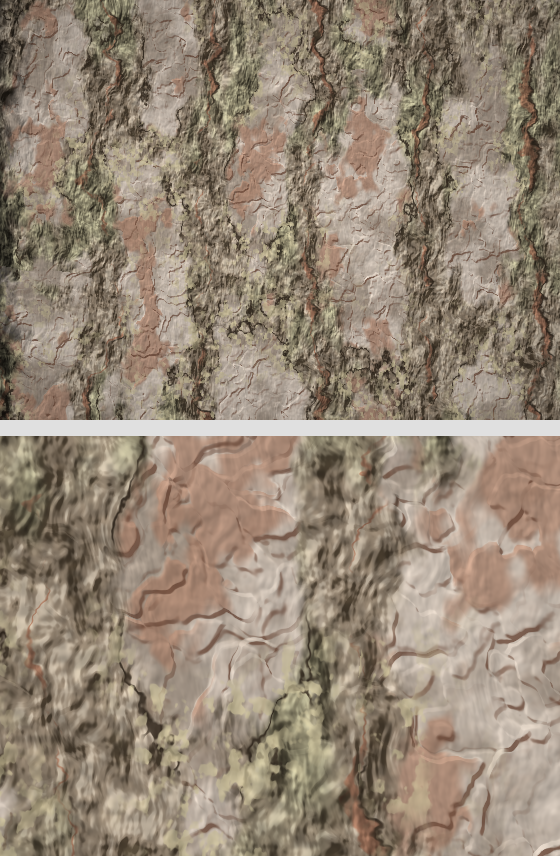
Top: the whole. Bottom: its middle third, enlarged.
Reproduce this texture procedurally as a WebGL 2 fragment shader.

```glsl
#version 300 es
precision highp float;
// Old pine bark: pale flaking plates between rough, faintly mossy, cracked furrows.

uniform vec2 u_resolution;
out vec4 fragColor;

const float COLUMN_WIDTH = 0.26;
const float PLATE_HEIGHT = 0.74;
const vec2 PLATE_HALF = vec2(0.086, 0.33);
const vec2 LIGHT_STEP = vec2(-0.0022, 0.0032);
const float GRAIN = 0.17;

const vec3 PLATE_GREY = vec3(0.585, 0.535, 0.485);
const vec3 PLATE_PALE = vec3(0.735, 0.69, 0.645);
const vec3 PLATE_PINK = vec3(0.60, 0.455, 0.375);
const vec3 BARK_DARK = vec3(0.25, 0.21, 0.16);
const vec3 BARK_MID = vec3(0.505, 0.45, 0.385);
const vec3 BARK_PALE = vec3(0.70, 0.65, 0.58);
const vec3 MOSS = vec3(0.465, 0.465, 0.36);
const vec3 LICHEN = vec3(0.74, 0.70, 0.56);
const vec3 RUST = vec3(0.47, 0.31, 0.235);
const vec3 CRACK = vec3(0.17, 0.135, 0.10);

float hash(vec2 p) {
    vec3 q = fract(p.xyx * 0.1031);
    q += dot(q, q.yzx + 33.33);
    return fract((q.x + q.y) * q.z);
}

float noise(vec2 p) {
    vec2 i = floor(p), f = fract(p);
    f = f * f * f * (f * (f * 6.0 - 15.0) + 10.0);
    float low = mix(hash(i), hash(i + vec2(1, 0)), f.x);
    float high = mix(hash(i + vec2(0, 1)), hash(i + vec2(1, 1)), f.x);
    return mix(low, high, f.y);
}

float fbm(vec2 p, int octaves) {
    float sum = 0.0, total = 0.0, amp = 0.5;
    for (int i = 0; i < octaves; i++) {
        sum += amp * noise(p);
        total += amp;
        amp *= 0.55;
        p = mat2(0.96, 0.28, -0.28, 0.96) * p * 2.03 + 7.3;
    }
    return sum / total;
}

vec2 warp(vec2 p) {
    return vec2(fbm(p, 3), fbm(p + 31.7, 3)) - 0.5;
}

// Tilted scales of random height, blended sharply where they meet
float scales(vec2 p) {
    vec2 cell = floor(p);
    float sum = 0.0, total = 1e-9;
    for (int y = -1; y <= 1; y++)
    for (int x = -1; x <= 1; x++) {
        vec2 id = cell + vec2(x, y);
        vec2 jitter = vec2(hash(id), hash(id + 57.0));
        vec2 d = p - id - jitter;
        float weight = exp(-45.0 * dot(d, d));
        sum += weight * (hash(id + 113.0) + dot(d, jitter.yx - 0.5));
        total += weight;
    }
    return sum / total;
}

float flakeHeight(vec2 p) {
    vec2 q = p * vec2(1.0, 0.7) + 0.11 * warp(p * 13.0) + 0.02 * warp(p * 50.0);
    return scales(q * 15.0) + 0.6 * scales(q * 34.0 + 20.0);
}

// Upright broken ridges of the furrows
float ridgeHeight(vec2 p) {
    vec2 q = p + 0.04 * warp(p * 12.0);
    return fbm(q * vec2(52.0, 25.0), 4);
}

float line(float d, float width) {
    float blur = 0.001 + 1.0 / u_resolution.y;
    return 1.0 - smoothstep(max(width - blur, 0.0), width + blur, abs(d));
}

void main() {
    vec2 uv = gl_FragCoord.xy / u_resolution;
    vec2 p = gl_FragCoord.xy / u_resolution.y;

    // Staggered columns of tapering plates
    vec2 w = p + 0.14 * warp(p * 3.5);
    float column = (w.x + 0.017) / COLUMN_WIDTH;
    float id = floor(column);
    float row = w.y / PLATE_HEIGHT + hash(vec2(id, 4.0));
    float seed = hash(vec2(id, floor(row)) + 12.0);
    vec2 local = (fract(vec2(column, row)) - 0.5) * vec2(COLUMN_WIDTH, PLATE_HEIGHT);
    local.x += (seed - 0.5) * 0.04;
    vec2 q = pow(abs(local) / (PLATE_HALF * mix(0.8, 1.15, seed)), vec2(2.5));
    float edge = (pow(q.x + q.y, 0.4) - 1.0) * PLATE_HALF.x;
    edge += (fbm(p * vec2(20.0, 14.0), 5) - 0.5) * 0.11;
    float plate = smoothstep(0.014, -0.014, edge);

    // Shared relief of scales and ridges
    float height = flakeHeight(p);
    float lift = clamp((height - flakeHeight(p + LIGHT_STEP)) * 2.0, -1.0, 1.0);
    float ridge = ridgeHeight(p);
    float relief = ridge - ridgeHeight(p + LIGHT_STEP);

    // Rough furrow bark with moss
    float tone = 0.53 + (ridge - 0.5) * 1.25 + relief * 2.8 + 0.13 * lift;
    vec3 rough = mix(BARK_DARK, BARK_MID, smoothstep(0.02, 0.52, tone));
    rough = mix(rough, BARK_PALE, smoothstep(0.5, 1.0, tone));
    float moss = smoothstep(0.46, 0.64, fbm(p * vec2(8.0, 4.0) + 50.0, 4));
    rough = mix(rough, MOSS * (0.5 + tone), 0.6 * moss);

    // Smooth plates, pink where scales have fallen off
    float weathered = fbm(p * 11.0, 5) + 0.1 * (height - 0.8);
    vec3 smoothBark = mix(PLATE_GREY, PLATE_PALE, smoothstep(0.34, 0.62, weathered));
    float bare = fbm(p * vec2(9.0, 6.0) + 83.0, 4) + 0.12 * (height - 0.8);
    smoothBark = mix(smoothBark, PLATE_PINK, 0.75 * smoothstep(0.595, 0.66, bare));
    smoothBark *= 1.0 + 0.13 * max(lift, 0.0) + 0.6 * relief;
    smoothBark = mix(smoothBark, RUST * 0.8, 0.75 * max(-lift, 0.0));
    vec3 color = mix(rough, smoothBark, plate);

    // Broken rust streaks and thin dark cracks along the column seams
    float seam = (fract(column + 0.5) - 0.5) * COLUMN_WIDTH;
    seam += (fbm(p * vec2(11.0, 18.0) + 5.0, 5) - 0.5) * 0.075;
    float broken = fbm(p * vec2(14.0, 8.0) + 22.0, 4);
    float streak = line(seam, 0.009 * smoothstep(0.35, 0.65, broken));
    streak *= smoothstep(0.3, 0.5, ridge + 0.5 * (broken - 0.5));
    color = mix(color, RUST * (0.6 + 0.7 * tone), 0.75 * streak * (1.0 - plate));
    float split = line(seam - 0.009, 0.0045 * ridge) * smoothstep(0.42, 0.54, broken);
    float rim = line(edge - 0.01, 0.004 * ridge) * smoothstep(0.5, 0.6, fbm(p * 8.0 + 61.0, 3));
    color = mix(color, CRACK, 0.85 * max(split, rim));

    // Crusty lichen specks along plate rims
    float crust = smoothstep(0.5, 0.64, fbm(p * vec2(95.0, 75.0), 3));
    crust *= exp(-edge * edge / 0.0011) * smoothstep(0.46, 0.6, fbm(p * 5.0 + 14.0, 3));
    color = mix(color, LICHEN, 0.75 * crust);

    // Fine grain, shaded left flank and soft falloff
    color *= 1.0 + GRAIN * (noise(p * 190.0) + noise(p * 110.0 + 3.0) - 1.0) * (1.4 - plate);
    color *= mix(0.4, 1.0, smoothstep(-0.02, 0.07, p.x + 0.14 * (ridge - 0.5)));
    vec2 c = uv - 0.5;
    color *= 1.06 - 0.45 * dot(c, c);
    fragColor = vec4(clamp(color, 0.0, 1.0), 1.0);
}
```
